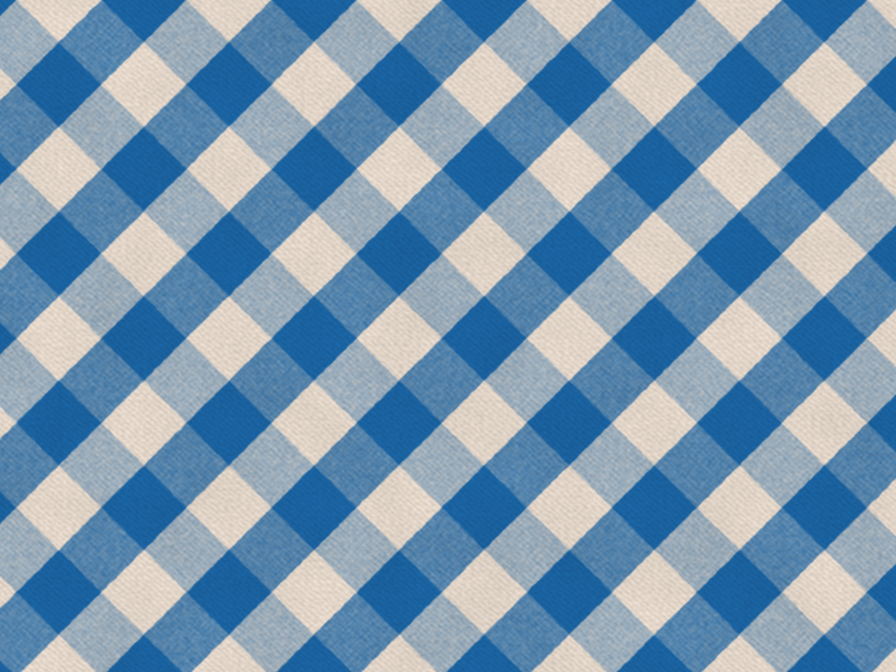
Give the GLSL for this texture, as a Shadertoy shader.

```glsl
// Diagonal gingham cloth: two crossing sets of blue stripes on cream linen.
// Stripes are triangle waves on 45 degree axes; gradient noise supplies
// the thread flecks, wobbly edges and worn mottling over a fine twill.

vec2 hashGradient(vec2 cell) {
    vec3 h = fract(cell.xyx * vec3(0.1031, 0.1030, 0.0973));
    h += dot(h, h.yzx + 33.33);
    float angle = 6.2832 * fract((h.x + h.y) * h.z);
    return vec2(cos(angle), sin(angle));
}

// Gradient noise, roughly -0.7 to 0.7
float gradientNoise(vec2 p) {
    vec2 i = floor(p), f = fract(p);
    vec2 u = f * f * f * (f * (f * 6.0 - 15.0) + 10.0);
    float a = dot(hashGradient(i), f);
    float b = dot(hashGradient(i + vec2(1, 0)), f - vec2(1, 0));
    float c = dot(hashGradient(i + vec2(0, 1)), f - vec2(0, 1));
    float d = dot(hashGradient(i + vec2(1, 1)), f - vec2(1, 1));
    return mix(mix(a, b, u.x), mix(c, d, u.x), u.y);
}

float cloudNoise(vec2 p) {
    float sum = 0.0, weight = 0.5;
    for (int octave = 0; octave < 4; octave++) {
        sum += weight * gradientNoise(p);
        p = p * 2.03 + 17.0;
        weight *= 0.55;
    }
    return sum;
}

// Half-width stripes centred on whole numbers
float stripe(float x, float blur) {
    return smoothstep(-blur, blur, 0.25 - abs(fract(x + 0.5) - 0.5));
}

void mainImage(out vec4 fragColor, in vec2 fragCoord) {
    vec2 p = fragCoord / iResolution.y;

    // Diagonal axes: x counts falling stripes, y counts rising ones
    vec2 q = (p - vec2(0.7205, 0.4965)) / vec2(0.2532, 0.2519);
    vec2 weave = vec2(q.x + q.y, q.x - q.y);
    vec2 edge = weave + 0.008 * vec2(gradientNoise(p * 90.0), gradientNoise(p * 90.0 + 40.0));
    float blur = 0.008 + 3.0 / iResolution.y;
    float falling = stripe(edge.x, blur);
    float rising = stripe(edge.y, blur);

    // Dye coverage; rising stripes carry more blue than falling ones
    float dye = 0.35 * falling + 0.71 * rising - 0.06 * falling * rising;

    // Flecks stretched along both threads, strongest where the colours mix
    float flecks = gradientNoise(weave * vec2(38.0, 9.0))
                 + gradientNoise(weave * vec2(9.0, 38.0) + 71.0);
    float mixed = abs(falling - rising);
    dye += mixed * (0.09 * flecks + 0.07 * gradientNoise(p * 170.0));

    vec3 cream = vec3(0.88, 0.83, 0.78);
    vec3 blue = vec3(0.10, 0.38, 0.62);
    vec3 color = mix(cream, blue, clamp(dye, 0.0, 1.0));

    // Twill ribs, fibre grain and faded patches
    float ribs = sin(6.2832 * (dot(p, vec2(95.0, 110.0)) + 0.4 * gradientNoise(p * 45.0)));
    float grain = gradientNoise(p * vec2(150.0, 190.0) + 9.0);
    float wear = cloudNoise(p * 9.0);
    color *= 1.0 + 0.022 * ribs + 0.07 * grain + 0.07 * wear;

    fragColor = vec4(color, 1.0);
}
```
